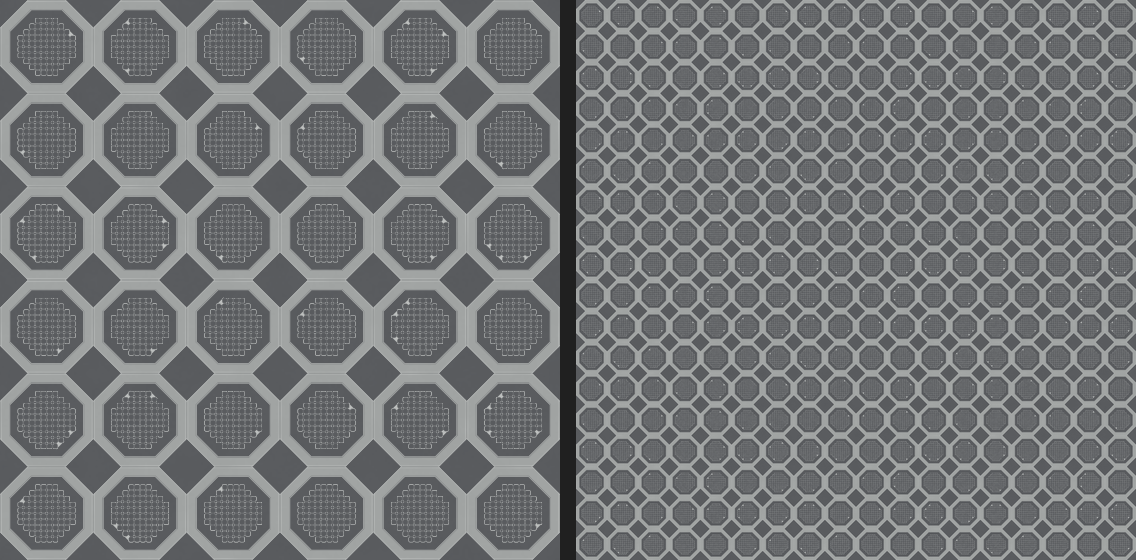
Left, the tile; right, the same tile 3 across and 3 down.
Give the GLSL for this pattern, as a WebGL 1 fragment shader.

```glsl
precision highp float;

uniform vec2 u_resolution;

const float REPEATS = 6.0;
const float OCTAGON_APOTHEM = 0.393;   // in tile units
const float DIAMOND_RADIUS = 0.297;
const float SEAM_OFFSET = 0.014;
const float LINE_HALF_WIDTH = 0.0035;
const float PITCH = 0.0625;            // spacing of the small cells
const float DISC_LIMIT = 23.5;         // squared disc radius, in pitches
const float CELL_ROUNDING = 0.36;
const float CELL_LINE = 0.055;
const float CHIP_SIZE = 0.65;
const float CHIP_CHANCE = 0.2;
const float GRAIN = 0.012;
const vec3 DARK = vec3(0.350, 0.358, 0.370);
const vec3 BAND = vec3(0.630, 0.642, 0.638);
const vec3 HIGHLIGHT = vec3(0.74, 0.75, 0.745);
const vec3 GROOVE = vec3(0.45, 0.46, 0.465);

float hash(vec2 p) {
  vec3 q = fract(vec3(p.xyx) * 0.1031);
  q += dot(q, q.yzx + 33.33);
  return fract((q.x + q.y) * q.z);
}

// Value noise on the unit square that wraps after "period" lattice steps
float wrapNoise(vec2 uv, float period) {
  vec2 p = uv * period;
  vec2 i = floor(p);
  vec2 f = fract(p);
  f = f * f * (3.0 - 2.0 * f);
  vec2 lo = mod(i, period);
  vec2 hi = mod(i + 1.0, period);
  return mix(mix(hash(lo), hash(vec2(hi.x, lo.y)), f.x),
             mix(hash(vec2(lo.x, hi.y)), hash(hi), f.x), f.y);
}

float fill(float d, float pixel) {
  return clamp(0.5 - d / pixel, 0.0, 1.0);
}

// Box-filtered coverage of a line around d = 0
float stroke(float d, float halfWidth, float pixel) {
  return fill(d - halfWidth, pixel) - fill(d + halfWidth, pixel);
}

float roundedSquare(vec2 p, float halfSize, float radius) {
  vec2 q = abs(p) - halfSize + radius;
  return length(max(q, 0.0)) + min(max(q.x, q.y), 0.0) - radius;
}

// Disc of rounded cells: bright rim, faint inner walls, random chips
float perforation(vec2 p, vec2 tile, float pixel) {
  vec2 g = p / PITCH;
  float px = pixel / PITCH;
  vec2 centre = floor(g) + 0.5;
  vec2 local = g - centre;
  vec2 reach = abs(local);
  float inside = step(dot(centre, centre), DISC_LIMIT);
  float wall = roundedSquare(local, 0.5, CELL_ROUNDING) + CELL_LINE;

  // The neighbour across the nearest wall decides how bright it is
  vec2 toward = reach.x > reach.y ? vec2(sign(local.x), 0.0)
                                  : vec2(0.0, sign(local.y));
  vec2 neighbour = centre + toward;
  float rim = step(DISC_LIMIT, dot(neighbour, neighbour));
  float node = smoothstep(0.2, 0.36, min(reach.x, reach.y));
  float wear = hash(centre + neighbour + tile * 41.0 + 60.0);
  float strength = mix(mix(0.16, 0.38, wear), 0.75 + 0.25 * wear, node);
  strength = mix(strength, 0.8 + 0.4 * wear, rim);
  float ink = inside * strength * stroke(wall, CELL_LINE, px);

  // Chips fill some of the eight notches of the rim
  vec2 a = abs(g);
  float major = max(a.x, a.y);
  float minor = min(a.x, a.y);
  float solid = mix(1.0, wall, inside);
  float chip = max((minor + major - 6.0 - CHIP_SIZE) * 0.7071, -solid);
  chip = max(chip, max(1.7 - minor, 3.7 - major));
  vec2 octant = sign(g) + vec2(step(a.x, a.y) * 4.0, 0.0);
  float chipped = step(hash(octant + tile * 17.0 + 9.0), CHIP_CHANCE);
  return max(ink, chipped * fill(chip, px));
}

void main() {
  vec2 uv = gl_FragCoord.xy / u_resolution;
  float pixel = REPEATS / min(u_resolution.x, u_resolution.y);
  vec2 tile = floor(uv * REPEATS);
  vec2 p = fract(uv * REPEATS) - 0.5;
  vec2 a = abs(p);

  float octagon = max(max(a.x, a.y), (a.x + a.y) * 0.7071) - OCTAGON_APOTHEM;
  float diamond = (1.0 - a.x - a.y - DIAMOND_RADIUS) * 0.7071;
  float edge = 0.5 - max(a.x, a.y);
  float mottling = wrapNoise(uv, 30.0);

  // Pale band between octagons and diamonds
  float band = fill(-octagon, pixel) * fill(-diamond, pixel);
  vec3 color = mix(DARK, BAND, band);

  // Seams where neighbouring bands meet
  float seam = stroke(edge - SEAM_OFFSET, LINE_HALF_WIDTH, pixel);
  color = mix(color, HIGHLIGHT, band * seam * mix(0.35, 0.8, mottling));
  color = mix(color, GROOVE, band * 0.25 * stroke(edge, 0.004, pixel));

  // Bevel lines along the band
  color = mix(color, GROOVE, 0.65 * stroke(octagon - 0.007, LINE_HALF_WIDTH, pixel));
  color = mix(color, HIGHLIGHT, 0.6 * stroke(octagon, LINE_HALF_WIDTH, pixel));
  color = mix(color, HIGHLIGHT, 0.8 * stroke(diamond - 0.003, LINE_HALF_WIDTH, pixel));

  color = mix(color, HIGHLIGHT, perforation(p, tile, pixel));
  color += GRAIN * (0.6 * mottling + 0.4 * wrapNoise(uv, 180.0) - 0.5);
  gl_FragColor = vec4(color, 1.0);
}
```
